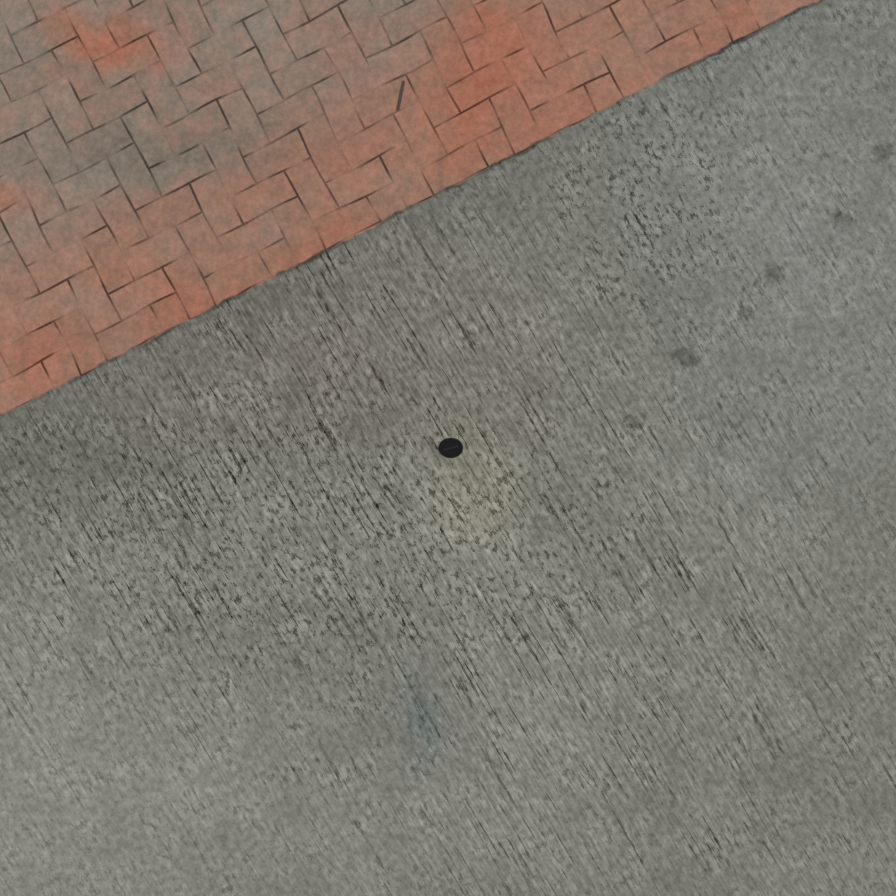
A WebGL 1 fragment shader for this texture:

```glsl
precision highp float;
// Weathered streaked concrete beside a diagonal strip of stained herringbone brick.
uniform vec2 u_resolution;

float hash(vec2 p) {
  vec3 q = fract(vec3(p.xyx) * 0.1031);
  q += dot(q, q.yzx + 33.33);
  return fract((q.x + q.y) * q.z);
}

float gradientNoise(vec2 p) {
  vec2 i = floor(p), f = fract(p);
  vec2 u = f * f * f * (f * (f * 6.0 - 15.0) + 10.0);
  vec4 a = 6.2832 * vec4(hash(i), hash(i + vec2(1, 0)), hash(i + vec2(0, 1)), hash(i + 1.0));
  vec4 g = cos(a) * vec4(f.x, f.x - 1.0, f.x, f.x - 1.0)
         + sin(a) * vec4(f.y, f.y, f.y - 1.0, f.y - 1.0);
  return 1.4 * mix(mix(g.x, g.y, u.x), mix(g.z, g.w, u.x), u.y);
}

float fbm(vec2 p) {
  float sum = 0.0, amp = 0.55;
  for (int i = 0; i < 4; i++) {
    sum += amp * gradientNoise(p);
    p = mat2(1.6, 1.2, -1.2, 1.6) * p + 7.3;
    amp *= 0.55;
  }
  return sum;
}

// Soft elliptical stain, 1 at its centre.
float blob(vec2 p, vec2 centre, vec2 radius) {
  vec2 q = (p - centre) / radius;
  return exp(-dot(q, q));
}

// Returns distance to the nearest joint (in cells) and a random value per brick.
vec2 herringbone(vec2 q) {
  vec2 cell = floor(q), f = fract(q);
  float k = mod(cell.x - cell.y, 4.0);
  float left = f.x, right = 1.0 - f.x, low = f.y, high = 1.0 - f.y;
  if (k < 0.5) right = 1.0;
  else if (k < 1.5) { left = 1.0; cell.x -= 1.0; }
  else if (k < 2.5) { low = 1.0; cell.y -= 1.0; }
  else high = 1.0;
  return vec2(min(min(left, right), min(low, high)), hash(cell + 40.0));
}

vec3 brickColor(vec2 p, vec2 strip, float px) {
  float stain = fbm(p * 10.0 + 3.0), fine = fbm(p * 60.0);
  vec2 w = p + 0.035 * vec2(stain, fbm(p * 18.0 + 9.0));
  float red = 0.5 * smoothstep(0.2, 0.08, strip.y + 0.12 * stain);
  red += 0.85 * blob(w, vec2(0.12, 0.945), vec2(0.075, 0.03));
  red += 0.6 * blob(w, vec2(0.54, 0.95), vec2(0.06, 0.07));
  red += 0.5 * blob(w, vec2(0.0, 0.78), vec2(0.04, 0.02));
  red -= 0.4 * blob(w, vec2(0.17, 0.83), vec2(0.12, 0.035));
  red = clamp(red + 0.14 + 0.5 * stain + 0.25 * fine, 0.0, 1.0);
  vec2 brick = herringbone((strip + 0.003 * gradientNoise(p * 14.0)) / 0.034);
  vec3 col = mix(vec3(0.53, 0.485, 0.44), vec3(0.645, 0.425, 0.345), red);
  col += 0.025 * (brick.y - 0.5) + 0.06 * fine + 0.05 * fbm(p * 170.0);
  col -= 0.045 * blob(w, vec2(0.19, 0.83), vec2(0.15, 0.03));
  // Soft joints, broken where they are filled
  float joint = smoothstep(0.0012 + px, 0.0, brick.x * 0.034);
  col *= 1.0 - joint * clamp(0.22 + 0.55 * gradientNoise(p * 30.0), 0.03, 0.5);
  // Small twig lying on the bricks
  vec2 t = p - vec2(0.447, 0.893);
  float twig = length(vec2(t.x - 0.2 * t.y, t.y - clamp(t.y, -0.015, 0.015)));
  return mix(col, vec3(0.25, 0.24, 0.22), 0.8 * smoothstep(0.002 + px, 0.0008, twig));
}

vec3 concreteColor(vec2 p, vec2 strip) {
  float cloud = fbm(p * 6.0 + 11.0), mottled = fbm(p * 26.0), grain = fbm(p * 130.0);
  // Broad tones: pale corners, darker worn band, faint seam at mid height
  vec3 col = vec3(0.49, 0.49, 0.463) + 0.045 * cloud + 0.06 * mottled;
  col += 0.05 * blob(p, vec2(0.05, 0.12), vec2(0.26, 0.24));
  col += vec3(0.02, 0.025, 0.03) * blob(p, vec2(0.88, 0.75), vec2(0.18, 0.25));
  col += vec3(0.04, 0.033, 0.005) * blob(p, vec2(0.53, 0.45), vec2(0.07, 0.08));
  col += 0.02 * blob(p, vec2(0.6, 0.25), vec2(0.25, 0.2));
  col -= 0.04 * blob(p, vec2(0.05, 0.49), vec2(0.2, 0.06));
  float aboveSeam = smoothstep(0.49, 0.505, p.y + 0.006 * mottled);
  col -= vec3(0.015, 0.03, 0.035) * aboveSeam * blob(p, vec2(0.36, 0.6), vec2(0.25, 0.14));
  col -= 0.025 * smoothstep(-0.09, 0.0, strip.y + 0.03 * cloud);

  // Hairline brushed streaks running away from the bricks
  vec2 s = vec2(dot(p, vec2(0.86, 0.51)), dot(p, vec2(0.51, -0.86)));
  s.x += 0.002 * gradientNoise(p * 8.0);
  float thin = gradientNoise(s * vec2(330.0, 30.0)) + 0.8 * gradientNoise(s * vec2(260.0, 90.0) + 31.0);
  float scratch = gradientNoise(s * vec2(270.0, 9.0) + 17.0) + 0.4 * gradientNoise(s * vec2(340.0, 90.0));
  float worn = blob(p, vec2(0.25, 0.4), vec2(0.27, 0.17)) + 0.7 * blob(p, vec2(0.42, 0.64), vec2(0.28, 0.15))
             + 0.75 * blob(p, vec2(0.7, 0.25), vec2(0.27, 0.28)) + 0.22;
  worn = clamp(worn + 0.5 * cloud + 0.5 * mottled, 0.08, 1.0);
  col += 0.07 * thin * (0.2 + 0.8 * worn);
  col -= 0.15 * worn * smoothstep(0.3, 0.75, scratch + 0.35 * mottled);

  // Dense irregular pits and overall grain
  float pitted = blob(p, vec2(0.3, 0.4), vec2(0.24, 0.14)) + 0.75 * blob(p, vec2(0.73, 0.78), vec2(0.1, 0.12))
               + 0.5 * blob(p, vec2(0.55, 0.4), vec2(0.15, 0.11)) + 0.35;
  pitted = clamp(pitted + 0.6 * mottled, 0.1, 1.1);
  float pits = fbm(s * vec2(170.0, 110.0) + 5.0);
  col += 0.09 * grain + 0.06 * pits * pitted;
  col -= 0.13 * pitted * smoothstep(0.05, 0.5, 0.3 * mottled - pits);

  // Trail of faint ragged spots and a bluish stain
  for (int i = 0; i < 6; i++) {
    float k = float(i);
    vec2 c = mix(vec2(0.985, 0.83), vec2(0.714, 0.545), k / 5.0);
    c += 0.012 * vec2(sin(k * 2.4), cos(k * 1.7) - 1.0);
    float spot = length((p - c) * vec2(0.8, 1.1)) + 0.01 * mottled + 0.004 * grain;
    col -= 0.09 * smoothstep(0.014, 0.005, spot);
  }
  col -= vec3(0.05, 0.03, 0.025) * blob(p, vec2(0.47, 0.2), vec2(0.022, 0.05)) * (1.0 + 2.0 * mottled);
  return col;
}

void main() {
  vec2 p = gl_FragCoord.xy / u_resolution;
  float px = 1.0 / min(u_resolution.x, u_resolution.y);
  vec2 fromEdge = p - vec2(0.0, 0.535);
  vec2 strip = vec2(dot(fromEdge, vec2(0.891, 0.454)), dot(fromEdge, vec2(-0.454, 0.891)));
  float edge = strip.y + 0.003 * gradientNoise(p * 40.0) + 0.0015 * gradientNoise(p * 130.0);
  vec3 col = mix(concreteColor(p, strip), brickColor(p, strip, px), smoothstep(-1.5 * px, 1.5 * px, edge));
  // Broken grime along the border
  float grime = clamp(0.35 + 0.8 * gradientNoise(p * 26.0) + 0.3 * smoothstep(0.65, 0.85, p.x), 0.0, 1.0);
  col *= 1.0 - 0.45 * grime * smoothstep(0.003 + px, 0.0, abs(edge + 0.001));
  // Round drain hole with a faint slot
  vec2 h = p - vec2(0.503, 0.5);
  float hole = length(h * vec2(0.85, 1.05)) - 0.0117;
  float slot = smoothstep(0.002, 0.0, abs(h.y - 0.25 * h.x)) * step(abs(h.x), 0.008);
  col = mix(col, vec3(0.12, 0.12, 0.125) + 0.06 * slot, smoothstep(px, -px, hole));
  gl_FragColor = vec4(clamp(col, 0.0, 1.0), 1.0);
}
```
